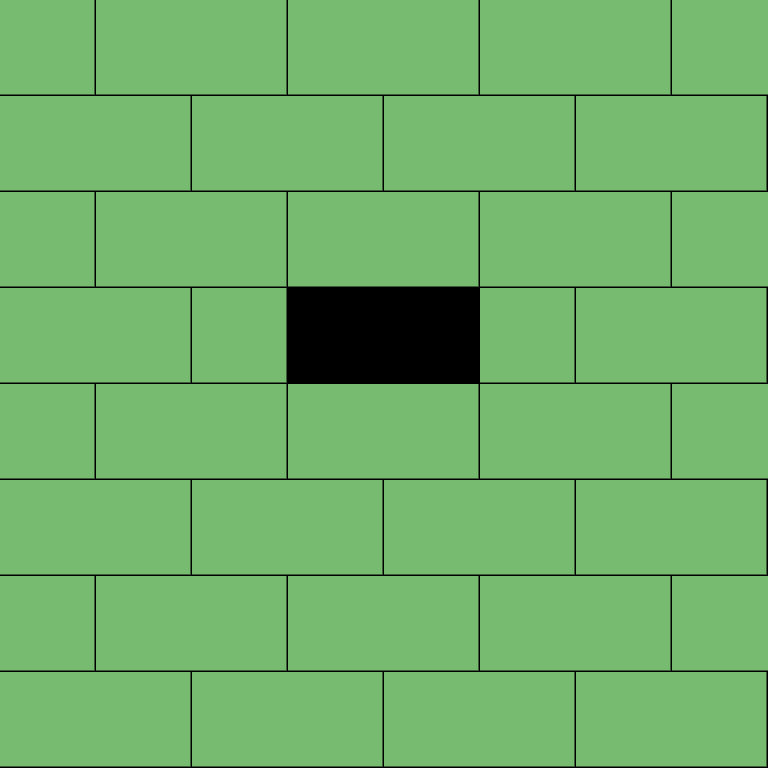
This pattern is drawn by a WebGL 1 fragment shader. Its source:

```glsl
precision highp float;
// Green running-bond brick wall with thin black joints and one black opening.

uniform vec2 u_resolution;

const vec3 BRICK_COLOR = vec3(0.463, 0.732, 0.436);
const vec3 JOINT_COLOR = vec3(0.0);
const vec2 BRICK_SIZE = vec2(0.25, 0.125);
const float JOINT_HALF = 0.5 / 512.0;            // half the joint thickness
const vec2 OPENING_CENTER = vec2(0.5, 0.5625);   // in joint-centered space

// Distance to the nearest multiple of period.
float repeatDistance(float x, float period) {
  return abs(fract(x / period + 0.5) - 0.5) * period;
}

// Antialiased coverage of a band, given the distance to its center line.
float band(float dist, float halfWidth, float pixel) {
  return clamp(0.5 + (halfWidth - dist) / pixel, 0.0, 1.0);
}

void main() {
  vec2 uv = gl_FragCoord.xy / u_resolution;
  vec2 pixel = 1.0 / u_resolution;

  // Joint centers sit just left of and just above the cell boundaries.
  vec2 p = uv + vec2(JOINT_HALF, -JOINT_HALF);

  // Alternate rows shift by half a brick.
  float row = floor(uv.y / BRICK_SIZE.y);
  float shift = mod(row, 2.0) * 0.5 * BRICK_SIZE.x;

  float bedJoint = band(repeatDistance(p.y, BRICK_SIZE.y), JOINT_HALF, pixel.y);
  float headJoint = band(repeatDistance(p.x - shift, BRICK_SIZE.x), JOINT_HALF, pixel.x);

  // The opening is one brick in size, including its surrounding joints.
  vec2 toCenter = abs(p - OPENING_CENTER);
  vec2 openingHalf = 0.5 * BRICK_SIZE + JOINT_HALF;
  float opening = band(toCenter.x, openingHalf.x, pixel.x)
                * band(toCenter.y, openingHalf.y, pixel.y);

  float ink = max(max(bedJoint, headJoint), opening);
  gl_FragColor = vec4(mix(BRICK_COLOR, JOINT_COLOR, ink), 1.0);
}
```
